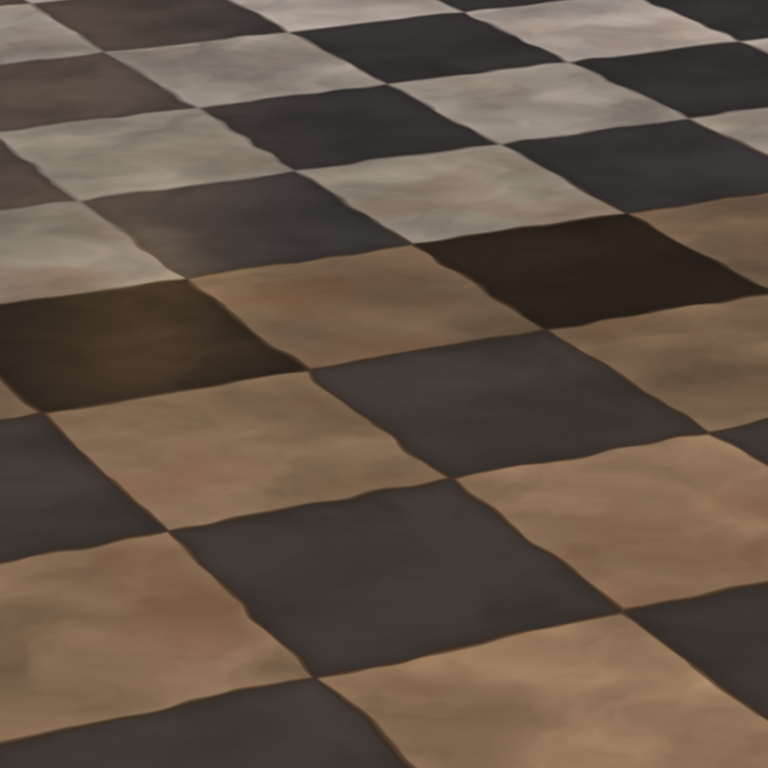
Give the GLSL for this texture, as a Shadertoy shader.

```glsl
// A worn checkerboard stone floor seen at an angle. A projective matrix carries
// the canvas onto floor units (one tile = 1); each tile is then toned by depth,
// mottled with layered noise and bounded by thin, uneven joints.

// Columns: floor u axis, floor v axis (toward the viewer), floor origin.
const mat3 FLOOR_TO_VIEW = mat3(0.3445,  0.0740,  0.0382,
                                0.1371, -0.1753, -0.0874,
                                0.3971,  0.5182,  1.0);

const vec3 LIGHT_NEAR = vec3(0.56, 0.45, 0.345);
const vec3 LIGHT_MID  = vec3(0.41, 0.335, 0.265);
const vec3 LIGHT_FAR  = vec3(0.51, 0.475, 0.43);
const vec3 LIGHT_BACK = vec3(0.62, 0.575, 0.545);
const vec3 DARK_NEAR  = vec3(0.25, 0.222, 0.205);
const vec3 DARK_MID   = vec3(0.175, 0.14, 0.112);
const vec3 DARK_FAR   = vec3(0.205, 0.19, 0.19);
const vec3 DARK_LEFT  = vec3(0.32, 0.275, 0.245);
const vec3 RUST       = vec3(0.46, 0.32, 0.23);
const vec3 JOINT_NEAR = vec3(0.23, 0.175, 0.13);
const vec3 JOINT_FAR  = vec3(0.46, 0.42, 0.39);
const vec3 GLOW       = vec3(0.13, 0.105, 0.065);

const vec2  GLOW_CENTER  = vec2(0.19, 0.61);
const float GLOW_RADIUS  = 0.13;
const float JOINT_WIDTH  = 0.010;  // half width, in tiles
const float EDGE_WOBBLE  = 0.030;  // in tiles
const float TILE_VARIETY = 0.09;
const float EDGE_SOFT    = 0.0032; // sampling width, in canvas units
const int   SAMPLES      = 4;      // per axis

float hash(vec2 p) {
    vec3 q = fract(vec3(p.xyx) * 0.1031);
    q += dot(q, q.yzx + 33.33);
    return fract((q.x + q.y) * q.z);
}

float noise(vec2 p) {
    vec2 i = floor(p), f = fract(p);
    f = f * f * (3.0 - 2.0 * f);
    return mix(mix(hash(i), hash(i + vec2(1, 0)), f.x),
               mix(hash(i + vec2(0, 1)), hash(i + vec2(1, 1)), f.x), f.y);
}

float fbm(vec2 p) {
    float sum = 0.0, amp = 0.5;
    for (int i = 0; i < 5; i++) {
        sum += amp * noise(p);
        p = mat2(1.6, 1.2, -1.2, 1.6) * p + 7.3;
        amp *= 0.5;
    }
    return sum;
}

// Base tones change with the row of tiles.
vec3 lightTone(vec2 cell) {
    vec3 warm = mix(LIGHT_MID, LIGHT_NEAR, clamp((cell.y + 1.0) / 2.6, 0.0, 1.0));
    float back = clamp((-cell.y - 2.0) * 0.22 + (cell.x - 1.0) * 0.17, 0.0, 1.0);
    return cell.y < -1.5 ? mix(LIGHT_FAR, LIGHT_BACK, back) : warm;
}

vec3 darkTone(vec2 cell, float viewX) {
    vec3 far = mix(DARK_LEFT, DARK_FAR, smoothstep(0.05, 0.5, viewX));
    vec3 near = cell.y < -0.5 ? DARK_MID : DARK_NEAR;
    return cell.y < -1.5 ? far : near;
}

vec3 floorColor(vec2 view) {
    vec3 h = inverse(FLOOR_TO_VIEW) * vec3(view, 1.0);
    vec2 q = h.xy / h.z;

    // Hand-cut edges
    q += EDGE_WOBBLE * (vec2(noise(q * 8.0), noise(q * 8.0 + 41.0)) - 0.5);
    vec2 cell = floor(q), local = fract(q);
    bool isDark = mod(cell.x + cell.y, 2.0) < 0.5;
    float seed = hash(cell + 57.0);

    // Cloudy mottling, offset for every tile
    vec2 grain = local * vec2(2.6, 3.4) + seed * 60.0;
    float cloud = fbm(grain + 1.3 * fbm(grain + 19.0)) - 0.48;
    float stain = smoothstep(0.48, 0.75, fbm(grain * 0.8 + 83.0));
    float warmth = smoothstep(-2.2, -0.8, q.y);

    vec3 color = isDark ? darkTone(cell, view.x) : lightTone(cell);
    color *= 1.0 + TILE_VARIETY * (seed - 0.5);
    color *= 1.0 + cloud * (isDark ? 0.38 : 0.55);
    if (!isDark) color = mix(color, RUST, stain * mix(0.12, 0.35, warmth));

    // Rubbed rims and uneven joints
    vec2 toEdge = min(local, 1.0 - local);
    float edge = min(toEdge.x, toEdge.y);
    float rim = 1.0 - smoothstep(0.0, 0.09, edge);
    color *= 1.0 + rim * (isDark ? -0.10 : 0.05);
    float width = JOINT_WIDTH * (0.5 + noise(q * 13.0 + 5.0));
    float joint = 1.0 - smoothstep(width * 0.5, width * 1.5, edge);
    color = mix(color, mix(JOINT_FAR, JOINT_NEAR, warmth), joint * 0.75);

    // Soft window sheen
    vec2 d = (view - GLOW_CENTER) / GLOW_RADIUS;
    return color + GLOW * exp(-dot(d, d)) * (0.8 + cloud);
}

void mainImage(out vec4 fragColor, in vec2 fragCoord) {
    vec2 view = fragCoord / iResolution.xy;
    vec2 spread = max(1.0 / iResolution.xy, vec2(EDGE_SOFT));
    vec3 total = vec3(0.0);
    for (int y = 0; y < SAMPLES; y++)
        for (int x = 0; x < SAMPLES; x++) {
            vec2 offset = (vec2(x, y) + 0.5) / float(SAMPLES) - 0.5;
            total += floorColor(view + offset * spread);
        }
    fragColor = vec4(total / float(SAMPLES * SAMPLES), 1.0);
}
```
